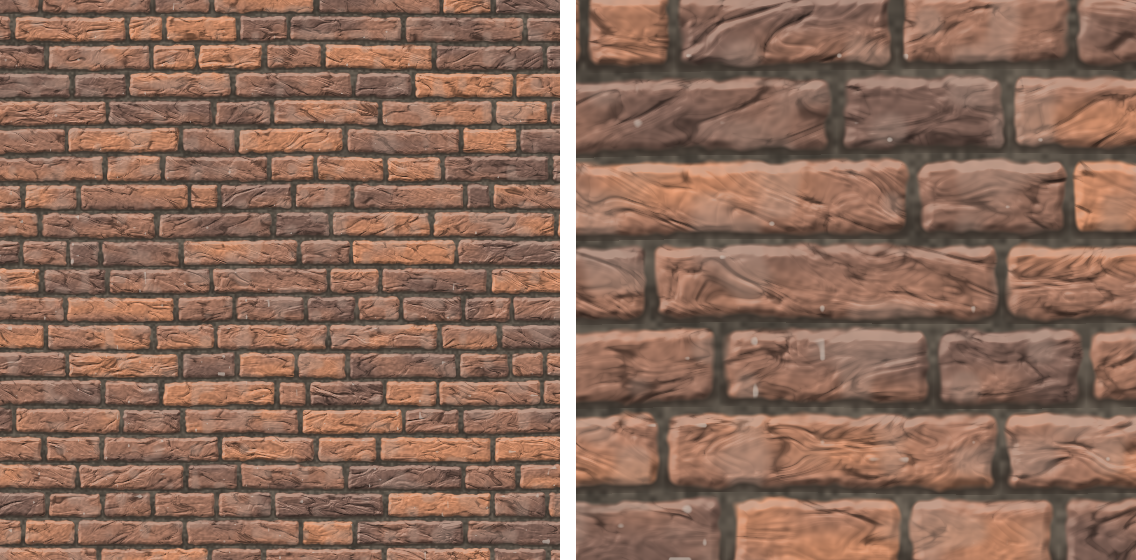
Left: the whole. Right: its middle third, enlarged.
A three.js fragment shader for this texture:

```glsl
#define ROWS 20.0
#define ROW_PHASE 0.47
#define JOINT 0.085
#define CORNER 0.10
#define EDGE_WEAR 0.075
#define WIDTH_JITTER 0.32
#define SPLIT_CHANCE 0.16
#define LIGHT 1.25
#define SOFT 0.035

varying vec2 vUv;

const vec3 UMBER = vec3(0.45, 0.345, 0.305);
const vec3 CLAY = vec3(0.59, 0.425, 0.35);
const vec3 ORANGE = vec3(0.72, 0.49, 0.365);
const vec3 DUST = vec3(0.73, 0.62, 0.56);
const vec3 MORTAR = vec3(0.37, 0.335, 0.295);
const vec3 SHADOW = vec3(0.22, 0.185, 0.16);

float hash(vec2 p) {
  return fract(sin(dot(p, vec2(127.1, 311.7))) * 43758.55);
}

float noise(vec2 p) {
  vec2 i = floor(p), f = fract(p);
  f = f * f * (3.0 - 2.0 * f);
  return mix(mix(hash(i), hash(i + vec2(1.0, 0.0)), f.x),
             mix(hash(i + vec2(0.0, 1.0)), hash(i + 1.0), f.x), f.y);
}

// Bond of one header and two stretchers; returns distance, local height, seed
vec3 layBrick(vec2 q) {
  q.y += 0.09 * (noise(q * 0.35) - 0.5);
  float row = floor(q.y);
  float start = floor(5.0 * hash(vec2(row, 3.0))) + mix(0.27, 0.8, mod(row, 2.0));
  float u = q.x * 0.5 - start;
  u += WIDTH_JITTER * (noise(vec2(q.x * 0.27, row * 7.0)) - 0.5);
  float group = floor(u / 5.0);
  float t = u - 5.0 * group;
  float left = t < 1.0 ? 0.0 : (t < 3.0 ? 1.0 : 3.0);
  float right = t < 1.0 ? 1.0 : (t < 3.0 ? 3.0 : 5.0);

  // Some stretchers are laid as two shorter pieces
  float pick = hash(vec2(group * 5.0 + left, row + 40.0));
  if (right - left > 1.5 && pick < SPLIT_CHANCE) {
    float cut = left + mix(0.5, 1.1, pick / SPLIT_CHANCE);
    if (t < cut) right = cut;
    else left = cut;
  }

  float seed = hash(vec2(group * 5.0 + left + right * 0.37, row + 0.5));
  vec2 local = vec2(2.0 * t - left - right, fract(q.y) - 0.5);
  vec2 e = abs(local) - vec2(right - left, 0.5) + JOINT + CORNER;
  float d = length(max(e, 0.0)) + min(max(e.x, e.y), 0.0) - CORNER;
  d += EDGE_WEAR * (noise(q * 3.0) + 0.6 * noise(q * 8.0) - 0.8);
  return vec3(d, local.y, seed);
}

// Slanted creases, turned differently on each brick
float creases(vec2 q, float seed) {
  float a = (fract(seed * 17.0) - 0.5) * 0.9;
  vec2 p = mat2(cos(a), sin(a), -sin(a), cos(a)) * q * vec2(1.3, 2.9) + seed * 60.0;
  p += 0.9 * vec2(noise(p * 1.3), noise(p * 1.3 + 9.0));
  float sum = 0.0, amp = 0.55;
  for (int i = 0; i < 4; i++) {
    sum += amp * abs(2.0 * noise(p) - 1.0);
    p = p * 1.9 + vec2(3.7, 8.1);
    amp *= 0.55;
  }
  return sum;
}

float relief(vec2 q, vec3 brick) {
  float rough = mix(0.45, 1.1, fract(brick.z * 31.0));
  float body = smoothstep(0.03, -0.13, brick.x);
  return body * (0.45 + rough * creases(q, brick.z)) + 0.12 * noise(q * 11.0);
}

void main() {
  vec2 q = vUv * ROWS - vec2(0.0, ROW_PHASE);
  vec3 brick = layBrick(q);
  float seed = brick.z;

  // Slope toward the light, above and slightly left
  vec2 toLight = vec2(-0.02, 0.04);
  float slope = relief(q, brick) - relief(q + toLight, layBrick(q + toLight));
  float grain = noise(q * 12.0) - 0.5;
  float patches = noise(q * vec2(0.8, 1.6) + seed * 30.0);

  // Fired clay
  float tone = seed + 0.7 * (patches - 0.5);
  vec3 clay = mix(UMBER, CLAY, smoothstep(0.0, 0.5, tone));
  clay = mix(clay, ORANGE, smoothstep(0.5, 1.05, tone));
  clay *= 1.0 + 0.16 * grain;
  clay *= mix(0.62, 1.04, smoothstep(0.06, 0.3, creases(q, seed)));
  clay *= clamp(1.0 + LIGHT * slope, 0.5, 1.3);
  float dusty = 0.55 * smoothstep(0.06, 0.3, slope);
  dusty += 0.35 * smoothstep(0.55, 0.85, noise(q * 2.3 + 20.0));
  clay = mix(clay, DUST, min(dusty, 0.7));
  clay = mix(clay, vec3(0.8, 0.76, 0.72), smoothstep(0.93, 0.99, noise(q * 5.0 + 70.0)) * 0.6);

  // Mortar, shaded beneath each brick
  vec3 mortar = MORTAR * (0.92 + 0.4 * grain + 0.25 * (noise(q * 1.5) - 0.5));
  float shade = smoothstep(0.1, -0.35, brick.y) * smoothstep(0.16, 0.0, brick.x);
  mortar = mix(mortar, SHADOW, 0.8 * shade);

  gl_FragColor = vec4(mix(mortar, clay, smoothstep(SOFT, -SOFT, brick.x)), 1.0);
}
```
